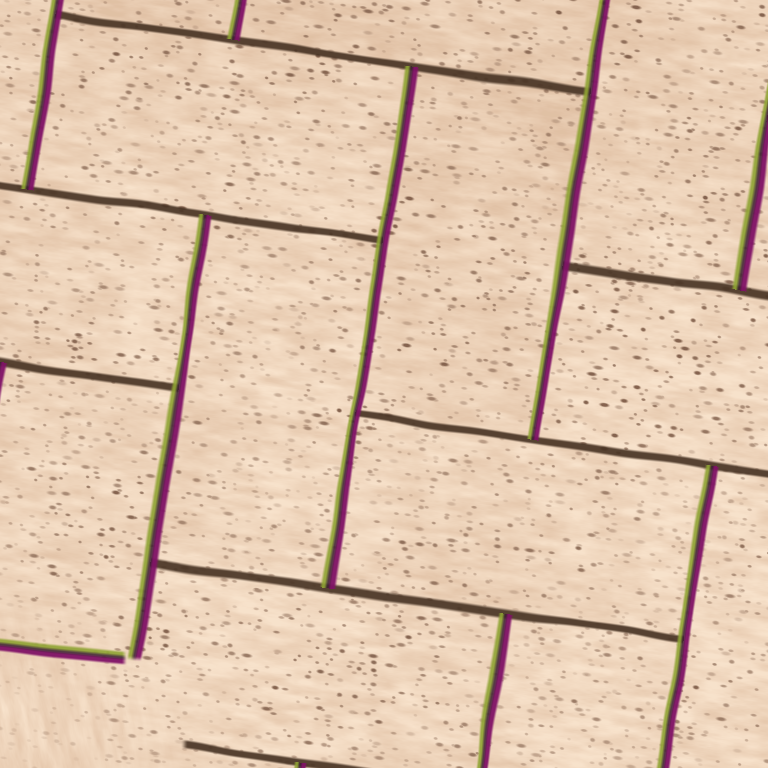
This texture is drawn by a Shadertoy shader. Its source:

```glsl
#define ORIGIN vec2(0.5365, 0.914)
#define AXIS_U vec2(0.2318, -0.0332)
#define AXIS_V vec2(-0.0365, -0.2266)
#define JOINT_HALF 0.0050
#define SOFTNESS 0.0022
#define CREAM vec3(0.97, 0.885, 0.795)
#define SHADE vec3(0.88, 0.755, 0.645)
#define SPECK vec3(0.52, 0.39, 0.31)
#define JOINT vec3(0.27, 0.19, 0.13)
#define GREEN vec3(0.56, 0.64, 0.20)
#define PURPLE vec3(0.50, 0.07, 0.40)
#define CORE vec3(0.20, 0.11, 0.17)

float hash(vec2 p) {
    return fract(sin(dot(p, vec2(127.1, 311.7))) * 43758.5453);
}

float noise(vec2 p) {
    vec2 i = floor(p), f = fract(p);
    f = f * f * (3.0 - 2.0 * f);
    return mix(mix(hash(i), hash(i + vec2(1, 0)), f.x),
               mix(hash(i + vec2(0, 1)), hash(i + vec2(1, 1)), f.x), f.y);
}

float fbm(vec2 p) {
    float sum = 0.0, amp = 0.5;
    for (int i = 0; i < 4; i++) {
        sum += amp * noise(p);
        p = p * 2.03 + 17.3;
        amp *= 0.5;
    }
    return sum / 0.9375;
}

// Soft stripe of the given half width around a centre
float band(float x, float centre, float halfWidth) {
    float soft = max(SOFTNESS, 0.75 / iResolution.y);
    return 1.0 - smoothstep(halfWidth - soft, halfWidth + soft, abs(x - centre));
}

// Scattered short dashes, one candidate per cell in staggered rows
float specks(vec2 p, vec2 count, float chance) {
    vec2 g = p * count;
    g.x += 7.0 * hash(vec2(floor(g.y), 3.7));
    vec2 cell = floor(g);
    vec2 centre = 0.4 + 0.2 * vec2(hash(cell + 5.1), hash(cell + 9.4));
    vec2 size = vec2(0.2 + 0.2 * hash(cell + 2.3), 0.35);
    float d = length((fract(g) - centre) / size);
    float strength = 0.25 + 0.75 * hash(cell + 8.6);
    return (1.0 - smoothstep(0.3, 1.1, d)) * strength * step(hash(cell), chance);
}

// Joint with green on its negative side and purple on its positive side
vec3 fringe(vec3 col, float s, float amount) {
    col = mix(col, GREEN, amount * 0.9 * band(s, -0.0048, 0.0034));
    col = mix(col, PURPLE, amount * 0.95 * band(s, 0.0038, 0.0040));
    return mix(col, CORE, amount * 0.75 * band(s, -0.0008, 0.0022));
}

void mainImage(out vec4 fragColor, in vec2 fragCoord) {
    vec2 p = fragCoord / iResolution.y;

    // Skewed grid, slightly wobbled
    vec2 wobble = vec2(noise(p * 16.0), noise(p * 16.0 + 31.0)) - 0.5;
    vec2 g = inverse(mat2(AXIS_U, AXIS_V)) * (p + 0.004 * wobble - ORIGIN);

    // Herringbone: two cells of a flat brick, then two of upright bricks
    vec2 cell = floor(g);
    float k = mod(cell.x + cell.y + 2.0, 4.0);
    bool flatBrick = k < 1.5;
    vec2 corner = cell - (flatBrick ? vec2(k, 0) : vec2(0, k - 2.0));
    vec2 size = flatBrick ? vec2(2, 1) : vec2(1, 2);
    vec2 local = g - corner;

    // Signed distances to the nearest joint on each axis
    vec2 edge = mix(local, local - size, step(size * 0.5, local));
    edge *= vec2(length(AXIS_U), length(AXIS_V));

    // Worn corner that covers the joints
    float wearEdge = p.y - 0.160 + 0.1 * p.x;
    float wear = (1.0 - smoothstep(-0.004, 0.004, wearEdge))
               * (1.0 - smoothstep(0.235, 0.245, p.x));

    // Stone surface: streaked grain, upright in the worn corner
    vec2 along = p + vec2(0.0, 0.12 * p.x);
    float grain = fbm(along * vec2(28.0, 95.0));
    float upright = fbm((p + vec2(0.2 * p.y, 0.0)) * vec2(95.0, 24.0));
    float nearWear = 1.0 - smoothstep(0.06, 0.28, length(p * vec2(0.9, 1.0)));
    float tone = 0.66 + 1.1 * (mix(grain, upright, nearWear) - 0.5);
    tone += 0.5 * (fbm(p * 5.0) - 0.5) + 0.16 * (hash(corner) - 0.5);
    tone -= 0.25 * smoothstep(0.55, 1.0, p.y);
    vec3 col = mix(SHADE, CREAM, clamp(tone, 0.0, 1.0));

    // Dark pits
    float pits = max(specks(along, vec2(48.0, 105.0), 0.20),
                     0.75 * specks(along + 0.37, vec2(72.0, 150.0), 0.22));
    pits *= 0.5 + 0.7 * noise(p * 11.0);
    col = mix(col, SPECK, clamp(pits, 0.0, 1.0) * (1.0 - 0.6 * nearWear));

    // Brown joints across, colour-fringed joints down
    float width = mix(0.8, 1.2, noise(p * 9.0));
    float visible = 1.0 - wear;
    col = mix(col, JOINT, 0.9 * visible * band(edge.y / width, 0.0, JOINT_HALF));
    col = fringe(col, edge.x / width, visible);

    // Fringed rim of the worn corner
    col = fringe(col, -wearEdge - 0.003 * wobble.y,
                 1.0 - smoothstep(0.158, 0.166, p.x));

    fragColor = vec4(col, 1.0);
}
```
